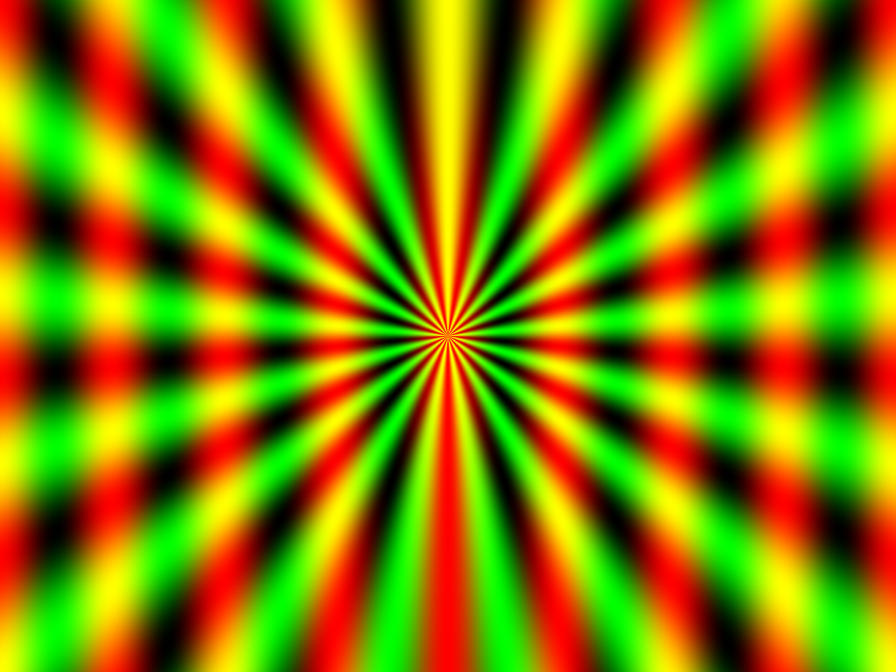
Write a Shadertoy shader that draws this background.

```glsl
// Two crossed cosine waves: vertical bands drive the red channel,
// and rays fanning out from the centre drive the green channel.
// Where both peak the colour is yellow; where both dip it is black.

const float PI = 3.14159265;

// Maps an oscillation from [-1, 1] to [0, 1].
float unitWave(float wave) {
    return 0.5 + 0.5 * wave;
}

void mainImage(out vec4 fragColor, in vec2 fragCoord) {
    // Centred coordinates, one unit across the canvas width
    vec2 p = (fragCoord - 0.5 * iResolution.xy) / iResolution.x;
    float radius = max(length(p), 1e-5);

    // Eight vertical bands across the width
    float bands = unitWave(cos(2.0 * PI * 8.0 * p.x));

    // Seventeen rays, softened where they get finer than the sampling
    float rayCount = 17.0;
    float angle = atan(p.y, abs(p.x) + 1e-6);
    float phaseStep = rayCount / (radius * iResolution.x);
    float softening = exp(-phaseStep * phaseStep / 24.0);
    float rays = unitWave(softening * sin(rayCount * angle));

    fragColor = vec4(bands, rays, 0.0, 1.0);
}
```
